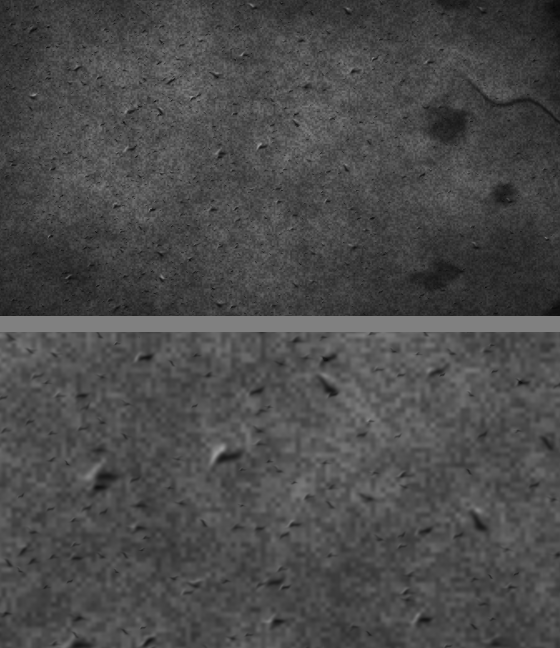
Top, the full canvas; bottom, a detail of the centre.
Give the GLSL for this texture, as a Shadertoy shader.

```glsl
// Dark, grainy stone slab with scattered pits, glinting grit, smudges and a crease.

vec2 hash2(vec2 cell) {
    vec3 h = fract(cell.xyx * vec3(0.1031, 0.1030, 0.0973));
    h += dot(h, h.yzx + 33.33);
    return fract((h.xx + h.yz) * h.zy);
}

float valueNoise(vec2 p) {
    vec2 cell = floor(p), f = fract(p);
    f = f * f * (3.0 - 2.0 * f);
    float low = mix(hash2(cell).x, hash2(cell + vec2(1, 0)).x, f.x);
    float high = mix(hash2(cell + vec2(0, 1)).x, hash2(cell + 1.0).x, f.x);
    return mix(low, high, f.y);
}

float layeredNoise(vec2 p) {
    float sum = 0.0, weight = 0.5;
    for (int i = 0; i < 5; i++) {
        sum += weight * valueNoise(p);
        p = mat2(1.6, 1.2, -1.2, 1.6) * p + 7.3;
        weight *= 0.5;
    }
    return sum;
}

// One tilted grain per cell: x is its lit side, y its shadow.
vec2 grit(vec2 p, float cells, float radius, float density) {
    vec2 shade = vec2(0.0), home = floor(p * cells);
    for (int y = -1; y <= 1; y++)
    for (int x = -1; x <= 1; x++) {
        vec2 cell = home + vec2(x, y);
        vec2 spot = hash2(cell + cells), look = hash2(cell + cells + 91.7);
        float present = step(look.x, density);
        float tilt = (look.y - 0.4) * 1.5;
        vec2 d = p - (cell + 0.1 + 0.8 * spot) / cells;
        d = mat2(cos(tilt), -sin(tilt), sin(tilt), cos(tilt)) * d;
        d /= radius * mix(0.55, 1.15, spot.x) * vec2(1.0, 0.55);
        d += 0.35 * sin(d.yx * 2.5 + look * 6.3);
        vec2 lit = d - vec2(-0.15, 0.35), dark = d + vec2(-0.2, 0.55);
        float glint = mix(0.3, 1.0, spot.y);
        shade += present * vec2(glint * exp(-2.2 * dot(lit, lit)), exp(-1.3 * dot(dark, dark)));
    }
    return shade;
}

void mainImage(out vec4 fragColor, in vec2 fragCoord) {
    vec2 p = fragCoord / iResolution.y;
    float aspect = iResolution.x / iResolution.y;
    float across = p.x / aspect;
    float rightSide = smoothstep(0.5, 0.9, across);

    // Soft pool of light, falling off to the corners
    vec2 q = (p - vec2(0.45 * aspect, 0.54)) / vec2(0.53 * aspect, 0.55);
    float tone = 0.365 * exp(-0.52 * dot(q, q));

    // Cloudy mottling and fine grain
    float cloud = layeredNoise(p * 5.0 + 3.0);
    tone *= 1.0 + 0.65 * (cloud - 0.48);
    tone *= 1.0 + 0.35 * (layeredNoise(p * vec2(24.0, 32.0)) - 0.48);
    tone *= 1.0 + 0.42 * (valueNoise(p * 190.0) - 0.5);
    tone *= 1.0 + 0.2 * (valueNoise(p * 83.0 + 17.0) - 0.5);

    // Dark smudges, mostly on the right and along the bottom
    float stain = layeredNoise(p * vec2(5.0, 8.0) + vec2(21.0, 4.0));
    float stained = max(rightSide, 0.5 * smoothstep(0.35, 0.0, p.y));
    tone *= 1.0 - 0.6 * stained * smoothstep(0.54, 0.74, stain);

    // Wavering crease, shaded below and lit above
    float wave = 0.025 * sin(p.x * 27.0) + 0.05 * (cloud - 0.5);
    float rise = p.y - 0.69 + 0.3 * (p.x - 0.9 * aspect) - wave;
    float reach = smoothstep(0.8, 0.88, across);
    tone *= 1.0 - 0.5 * reach * exp(-pow(rise / 0.007, 2.0));
    tone *= 1.0 + 0.22 * reach * exp(-pow((rise - 0.022) / 0.016, 2.0));

    // Pits and grit in three sizes, thinning out to the right
    float amount = mix(1.0, 0.3, smoothstep(0.2, 0.95, across));
    vec2 stones = grit(p, 7.0, 0.014, 0.75 * amount);
    vec2 pebbles = grit(p, 17.0, 0.0085, 0.6 * amount);
    vec2 specks = grit(p, 38.0, 0.005, 0.55 * amount);
    float shadow = 0.75 * stones.y + 0.6 * pebbles.y + 0.45 * specks.y;
    tone *= 1.0 - min(shadow, 0.8);
    tone += (0.42 * stones.x + 0.16 * pebbles.x + 0.08 * specks.x) * (0.4 + 1.6 * tone);

    fragColor = vec4(vec3(clamp(tone, 0.0, 1.0)), 1.0);
}
```
